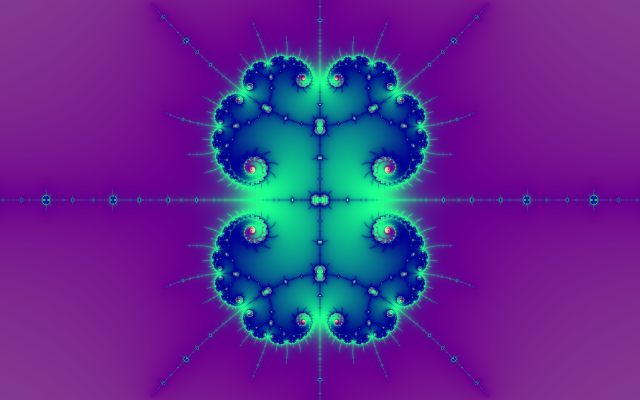
Reproduce this background procedurally as a Shadertoy shader.

```glsl
// A quadratic Julia set seen close around its centre, where a burst cauliflower
// shape with spirals sits on thin needles. The smooth escape count of z*z + c
// drives slow red and quicker green waves over a constant blue.

const vec2  JULIA_C     = vec2(-1.749, 0.0); // just past a period-three cusp
const float HALF_HEIGHT = 0.1615;            // half of the view, complex units
const int   MAX_STEPS   = 400;
const float ESCAPE_SQ   = 65536.0;           // squared escape radius
const int   SAMPLES     = 3;                 // antialiasing grid per side

const float RED_RATE    = 0.0283;            // radians per iteration
const float RED_PHASE   = 1.43;
const float GREEN_RATE  = 0.131;
const float GREEN_START = 11.8;              // count at which green vanishes
const float BLUE_LEVEL  = 0.56;

vec2 complexSquare(vec2 z) {
    return vec2(z.x * z.x - z.y * z.y, 2.0 * z.x * z.y);
}

// Continuous number of iterations needed to escape
float escapeCount(vec2 z) {
    for (int i = 0; i < MAX_STEPS; i++) {
        float radiusSq = dot(z, z);
        if (radiusSq > ESCAPE_SQ) {
            return float(i) - log2(0.5 * log2(radiusSq));
        }
        z = complexSquare(z) + JULIA_C;
    }
    return float(MAX_STEPS);
}

// Colour waves along the escape count
vec3 palette(float count) {
    float red   = 0.5 + 0.5 * cos(RED_RATE * count + RED_PHASE);
    float green = 0.5 - 0.5 * cos(GREEN_RATE * (count - GREEN_START));
    return vec3(red, green, BLUE_LEVEL);
}

void mainImage(out vec4 fragColor, in vec2 fragCoord) {
    vec3 sum = vec3(0.0);

    // Average a regular grid of samples inside the pixel
    for (int j = 0; j < SAMPLES; j++) {
        for (int i = 0; i < SAMPLES; i++) {
            vec2 offset = (vec2(i, j) + 0.5) / float(SAMPLES) - 0.5;
            vec2 centred = 2.0 * (fragCoord + offset) - iResolution.xy;
            vec2 z = HALF_HEIGHT * centred / iResolution.y;
            sum += palette(escapeCount(z));
        }
    }

    fragColor = vec4(sum / float(SAMPLES * SAMPLES), 1.0);
}
```
